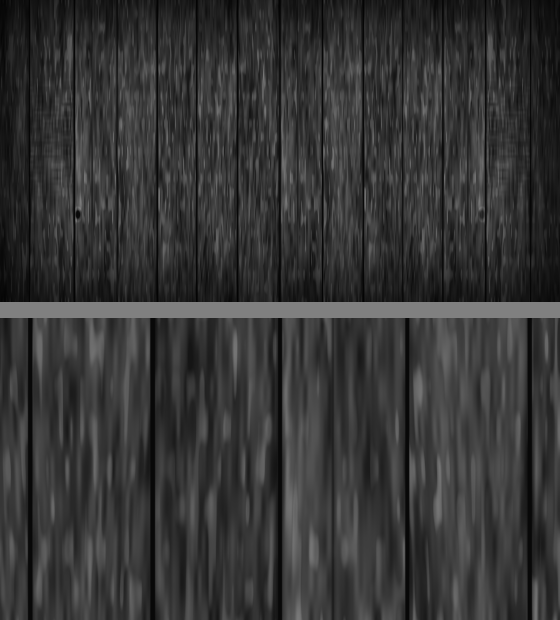
Top, the full canvas; bottom, a detail of the centre.
Reproduce this texture procedurally as a Shadertoy shader.

```glsl
// Dark weathered timber wall: thirteen upright planks, one wrapping round the sides.
// Each plank has seeded, long stretched noise grain that wraps vertically and recurs
// every five planks; worn strips, grooves, knots and a vignette finish the surface.
#define WOOD_TONE 0.228
#define GRAIN_CONTRAST 0.88
#define FIBRE_GAIN 0.5
#define STRIP_GAIN 0.36
#define GAP_HALF_WIDTH 0.0009
#define PLANK_PITCH 0.0746
#define LAST_GAP 6.0
#define KNOT_POS vec2(0.361, 0.29)

const float PI = 3.14159265;

float hash(vec3 p) {
    p = fract(p * vec3(0.1031, 0.1137, 0.0973));
    p += dot(p, p.yzx + 33.33);
    return fract((p.x + p.y) * p.z);
}

// Value noise in 0..1 whose cells repeat every freq.y rows, so y = 0 meets y = 1.
float grainNoise(vec2 p, vec2 freq, float seed) {
    p *= freq;
    vec2 cell = floor(p), f = fract(p);
    f = f * f * (3.0 - 2.0 * f);
    float y0 = mod(cell.y, freq.y), y1 = mod(cell.y + 1.0, freq.y);
    float low = mix(hash(vec3(cell.x, y0, seed)), hash(vec3(cell.x + 1.0, y0, seed)), f.x);
    float high = mix(hash(vec3(cell.x, y1, seed)), hash(vec3(cell.x + 1.0, y1, seed)), f.x);
    return mix(low, high, f.y);
}

// Position of gap k, counted from the middle, with slightly uneven spacing.
float gapX(float k) {
    return 0.5 + PLANK_PITCH * k - 0.0046 * sin(PI * k / 6.0) + 0.004 * sin(PI * k / 3.0);
}

float gapHalfWidth(float k) {
    return GAP_HALF_WIDTH * (0.6 + 0.8 * hash(vec3(k + 20.0, 3.0, 8.0)));
}

// Layered long streaks, finer layers being stronger, plus thin raised fibres.
float woodGrain(vec2 p, float seed) {
    p.x += 0.01 * (grainNoise(p, vec2(14.0, 3.0), seed + 5.0) - 0.5);
    float sum = 0.0, amp = 0.2;
    vec2 freq = vec2(52.0, 3.0);
    for (int i = 0; i < 4; i++) {
        sum += amp * (2.0 * grainNoise(p, freq, seed + float(i) * 17.0) - 1.0);
        freq *= 2.0;
        amp *= 1.18;
    }
    float fibre = smoothstep(0.58, 0.92, grainNoise(p, vec2(330.0, 22.0), seed + 71.0));
    float worn = grainNoise(p, vec2(24.0, 4.0), seed + 83.0);
    return GRAIN_CONTRAST * sum + FIBRE_GAIN * (fibre * (0.4 + 1.2 * worn) - 0.17);
}

void mainImage(out vec4 fragColor, in vec2 fragCoord) {
    vec2 uv = fragCoord / iResolution.xy;
    float px = 1.0 / iResolution.x;

    // Find the plank; the last one continues past the right edge.
    float x = uv.x < gapX(-LAST_GAP) ? uv.x + 1.0 : uv.x;
    float id = -LAST_GAP;
    for (float k = -LAST_GAP; k <= LAST_GAP; k++)
        if (x >= gapX(k)) id = k;
    bool wraps = id > LAST_GAP - 0.5;
    float nextId = wraps ? -LAST_GAP : id + 1.0;
    float left = gapX(id);
    float right = gapX(nextId) + (wraps ? 1.0 : 0.0);
    float toLeft = x - left, toRight = right - x;

    // Inner planks recur every five; the outer pair and the strip planks mirror
    bool mirrored = id > 3.5 && !wraps;
    float kind = abs(id + 0.5) > 5.0 ? 6.0 : mod(id + 5.0, 5.0);
    if (mirrored && kind < 5.0) kind = 0.0;
    float seed = (kind + 1.0) * 9.37;
    vec2 p = vec2(mirrored ? toRight : toLeft, uv.y);

    // Grain and plank tone
    float tone = 0.95 + 0.1 * hash(vec3(id + 9.0, 5.0, 2.0));
    float value = WOOD_TONE * tone * max(1.0 + woodGrain(p, seed), 0.35);

    // Faint crosswise saw marks on the two mirrored outer planks
    float sawn = 1.0 - smoothstep(0.3, 0.6, abs(abs(id + 0.5) - 5.5));
    sawn *= smoothstep(0.3, 0.45, uv.y) * (1.0 - smoothstep(0.65, 0.8, uv.y));
    value *= 1.0 + 0.28 * sawn * (grainNoise(p, vec2(60.0, 110.0), seed + 40.0) - 0.45);

    // Pale worn strips, each ending in a faint groove
    float side = abs(uv.x - 0.5);
    float stripDist = min(abs(uv.x - 0.515), abs(side - 0.352));
    float strip = 1.0 - smoothstep(0.011, 0.0175, stripDist);
    float patchy = grainNoise(p, vec2(80.0, 8.0), seed + 50.0);
    float midHeight = smoothstep(0.1, 0.4, uv.y) * (1.0 - smoothstep(0.65, 0.95, uv.y));
    value *= 1.0 + STRIP_GAIN * strip * midHeight * (0.5 + patchy);
    float groove = 1.0 - smoothstep(0.0003, 0.0006 + px, abs(stripDist - 0.0165));
    value *= 1.0 - 0.4 * groove * (0.4 + 0.6 * patchy);

    // A small knot near each outer strip, the left one darker
    vec2 knotOffset = (vec2(side, uv.y) - KNOT_POS) / vec2(0.006, 0.018);
    float knot = length(knotOffset + 0.5 * (patchy - 0.5));
    float knotDark = uv.x < 0.5 ? 0.85 : 0.4;
    value *= 1.0 - knotDark * (1.0 - smoothstep(0.5, 1.0, knot));
    value *= 1.0 + 0.25 * exp(-18.0 * (knot - 1.25) * (knot - 1.25));

    // Rounded plank edges, a worn left rim and thin dark gaps
    value *= 0.82 + 0.18 * smoothstep(0.0, 0.006, min(toLeft, toRight));
    value *= 1.0 + 0.3 * patchy * exp(-pow((toLeft - 0.004) / 0.0012, 2.0));
    float edge = min(toLeft - gapHalfWidth(id), toRight - gapHalfWidth(nextId));
    value = mix(0.03, value, smoothstep(-0.5 * px, 0.0005 + 0.5 * px, edge));

    // Vignette with equal values on opposite edges
    vec2 border = min(uv, 1.0 - uv);
    value *= smoothstep(-0.1, 0.16, border.x) * smoothstep(-0.25, 0.3, border.y);

    fragColor = vec4(vec3(clamp(value, 0.0, 1.0)), 1.0);
}
```
